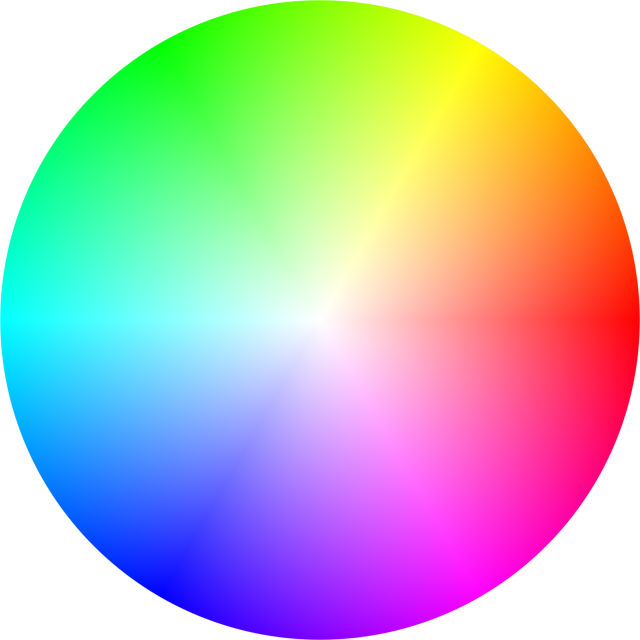
Reproduce this background procedurally as a WebGL 2 fragment shader.

```glsl
#version 300 es
precision highp float;
// Hue and saturation wheel: white at the centre, pure hues at the rim, on white.

uniform vec2 u_resolution;
out vec4 fragColor;

const float TAU = 6.2831853;

// Fully saturated colour for a hue in turns: 0 red, 1/3 green, 2/3 blue
vec3 pureHue(float hue) {
    vec3 ramp = abs(fract(hue + vec3(0.0, 2.0, 1.0) / 3.0) * 6.0 - 3.0);
    return clamp(ramp - 1.0, 0.0, 1.0);
}

void main() {
    // Centred coordinates, with the rim at radius 1
    float side = min(u_resolution.x, u_resolution.y);
    vec2 p = (2.0 * gl_FragCoord.xy - u_resolution) / side;
    float radius = length(p);

    // Angle sets the hue, counter-clockwise from red at the right
    float hue = atan(p.y, p.x + 1e-7) / TAU;

    // Distance from the centre sets the saturation
    vec3 wheel = mix(vec3(1.0), pureHue(hue), min(radius, 1.0));

    // Smooth rim, one pixel wide
    float pixel = 2.0 / side;
    float inside = 1.0 - smoothstep(1.0 - pixel, 1.0 + 0.5 * pixel, radius);
    fragColor = vec4(mix(vec3(1.0), wheel, inside), 1.0);
}
```
